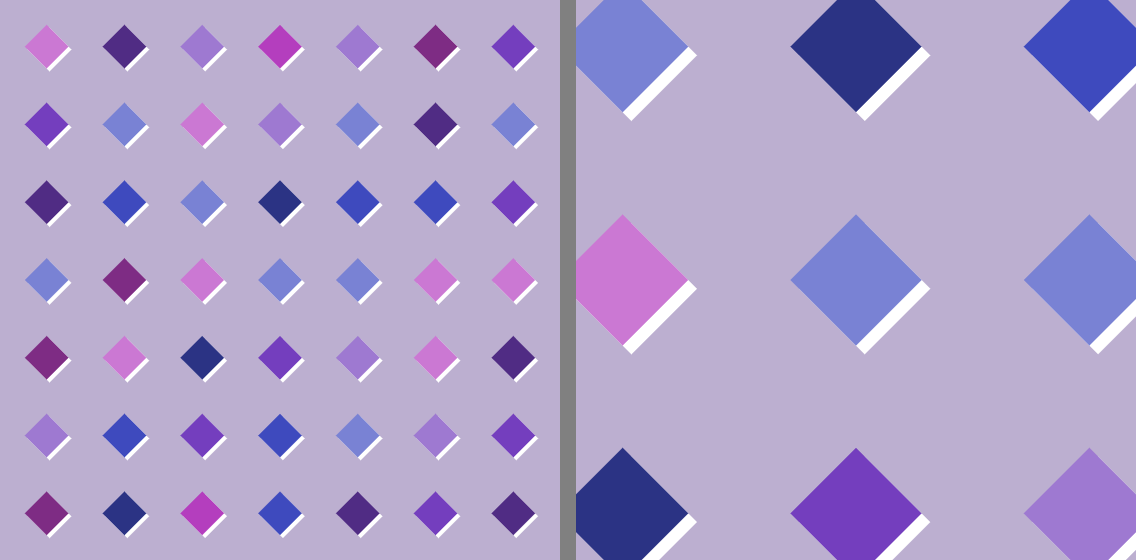
Left: the whole. Right: its middle third, enlarged.
This pattern is drawn by a three.js fragment shader. Its source:

```glsl
// Grid of shuffled violet, pink and blue diamonds with white offset shadows on lilac.

#define COUNT 7.0             // diamonds across and down
#define MARGIN 0.08333        // canvas edge to the first centre
#define RADIUS 0.03906        // half diagonal of a diamond
#define SHADOW_SHIFT 0.0052   // shadow offset, right and down
#define SEED 17.0             // changes the deal of colours
#define BACKGROUND vec3(0.737, 0.686, 0.816)
#define SHADOW vec3(1.0)

varying vec2 vUv;

float hash(vec2 p) {
  vec3 q = fract(p.xyx * 0.1031);
  q += dot(q, q.yzx + 33.33);
  return fract((q.x + q.y) * q.z);
}

// Shift a grid index by a random whole step, wrapping round the grid.
float shiftIndex(float index, float key, float turn) {
  float step7 = floor(COUNT * hash(vec2(key * 7.0 + SEED, turn * 13.0 + SEED)));
  return floor(mod(index + step7 + 0.5, COUNT));
}

// Shuffle the cells so that every rank from 0 to COUNT * COUNT - 1 occurs once.
float shuffledRank(vec2 cell) {
  for (int i = 0; i < 4; i++) {
    float turn = float(i);
    cell.x = shiftIndex(cell.x, cell.y, turn);
    cell.y = shiftIndex(cell.y, cell.x, turn + 5.0);
  }
  return cell.x + COUNT * cell.y;
}

// Deal the palette by rank; the limits set each colour's share.
vec3 diamondColour(float rank) {
  if (rank < 7.5) return vec3(0.475, 0.510, 0.831);   // periwinkle
  if (rank < 14.5) return vec3(0.796, 0.471, 0.827);  // pink
  if (rank < 21.5) return vec3(0.455, 0.243, 0.745);  // violet
  if (rank < 27.5) return vec3(0.620, 0.475, 0.820);  // lavender
  if (rank < 33.5) return vec3(0.243, 0.290, 0.745);  // blue
  if (rank < 39.5) return vec3(0.314, 0.173, 0.518);  // deep violet
  if (rank < 43.5) return vec3(0.494, 0.173, 0.518);  // plum
  if (rank < 46.5) return vec3(0.169, 0.200, 0.518);  // navy
  return vec3(0.706, 0.243, 0.745);                   // magenta
}

// Smooth coverage of a diamond centred on the origin.
float diamond(vec2 p, float blur) {
  float dist = (abs(p.x) + abs(p.y) - RADIUS) * 0.7071;
  return clamp(0.5 - dist / blur, 0.0, 1.0);
}

void main() {
  float blur = max(fwidth(vUv.x), 0.00001);

  // Nearest grid centre
  float pitch = (1.0 - 2.0 * MARGIN) / (COUNT - 1.0);
  vec2 cell = clamp(floor((vUv - MARGIN) / pitch + 0.5), 0.0, COUNT - 1.0);
  vec2 p = vUv - MARGIN - cell * pitch;

  // Shadow below, diamond on top
  vec2 shadowOffset = vec2(SHADOW_SHIFT, -SHADOW_SHIFT);
  vec3 colour = mix(BACKGROUND, SHADOW, diamond(p - shadowOffset, blur));
  colour = mix(colour, diamondColour(shuffledRank(cell)), diamond(p, blur));

  gl_FragColor = vec4(colour, 1.0);
}
```
